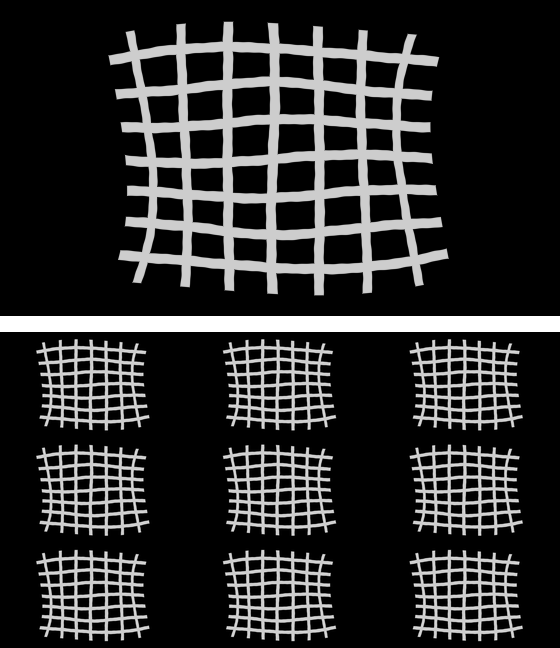
Top: one tile. Bottom: repeated 3 by 3.
A Shadertoy shader for this pattern:

```glsl
// A warped net of seven upright and seven level pale strips on black.
// Each strip is a smooth curve of its index; layered sines roughen its cut edges.
// The empty black margin on all sides lets the canvas tile without a seam.

const vec3 PAPER = vec3(0.805);
const vec3 GROUND = vec3(0.0);
const int REACH = 3;               // strips on each side of the middle one
const float HALF_WIDTH = 0.0158;   // in canvas heights
const float STEP = 0.004;          // distance used to estimate slopes

// Offset of strip k (-1 to 1): its spacing equals slope at the middle
// and reaches edge at the outermost strip; skew shifts both sides alike.
float spread(float k, float centre, float skew, float slope, float edge) {
    return centre + skew * abs(k) + slope * k + (edge - slope) * k * k * k;
}

// Horizontal position of upright strip k at height y
float columnAt(float k, float y) {
    float t = y / 0.347;
    return spread(k, -0.0037 - 0.006 * sin(2.4 * t),
                  0.0058 + 0.022 * sin(2.2 * t),
                  0.442 - 0.016 * t * t,
                  0.390 + 0.044 * t * t);
}

// Vertical position of level strip k at x
float rowAt(float k, float x) {
    float s = x / 0.44;
    return spread(k, 0.0032 - 0.0139 * sin(2.7 * s),
                  -0.003 + 0.0243 * sin(2.6 * s),
                  0.294 + 0.083 * exp(-3.0 * s * s),
                  0.347 - 0.029 * s * s);
}

// Uneven hand-cut edge, different for every strip and side
float roughness(float along, float seed) {
    return 0.0009 * sin(31.0 * along + 5.3 * seed)
         + 0.0007 * sin(67.0 * along + 9.1 * seed)
         + 0.0004 * sin(149.0 * along + 3.7 * seed);
}

// Signed distance to a strip, from the offset to its centre line
float stripDistance(float offset, float slope, float along, float halfWidth, float seed) {
    float side = offset < 0.0 ? 0.5 : 0.0;
    return abs(offset) * inversesqrt(1.0 + slope * slope)
         - halfWidth - roughness(along, seed + side);
}

// Signed distance to the range between two limits
float between(float value, float low, float high) {
    return max(low - value, value - high);
}

float netDistance(vec2 p) {
    float columns = 1e3;
    float rows = 1e3;
    for (int i = -REACH; i <= REACH; i++) {
        float k = float(i) / float(REACH);
        float x = columnAt(k, p.y);
        float y = rowAt(k, p.x);
        float columnSlope = (columnAt(k, p.y + STEP) - x) / STEP;
        float rowSlope = (rowAt(k, p.x + STEP) - y) / STEP;
        float columnWidth = HALF_WIDTH - 0.0025 * k * k;
        columns = min(columns, stripDistance(p.x - x, columnSlope, p.y, columnWidth, k));
        rows = min(rows, stripDistance(p.y - y, rowSlope, p.x, HALF_WIDTH, k + 4.0));
    }

    // Strip ends run parallel to the outermost crossing strips
    columns = max(columns, between(p.y, rowAt(-1.0, p.x) - 0.080, rowAt(1.0, p.x) + 0.083));
    rows = max(rows, between(p.x, columnAt(-1.0, p.y) - 0.083, columnAt(1.0, p.y) + 0.108));
    return min(columns, rows);
}

void mainImage(out vec4 fragColor, in vec2 fragCoord) {
    // Canvas heights, y downward, origin at the middle of the net
    vec2 p = (fragCoord - 0.5 * iResolution.xy) / iResolution.y;
    p = vec2(p.x + 0.0185, -p.y);

    float soft = 0.75 / iResolution.y;
    float cover = 1.0 - smoothstep(-soft, soft, netDistance(p));
    fragColor = vec4(mix(GROUND, PAPER, cover), 1.0);
}
```
